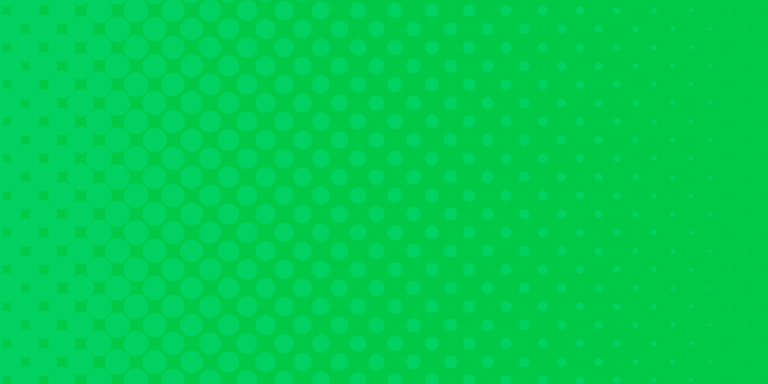
Give the GLSL for this background, as a Shadertoy shader.

```glsl
// Halftone fade: pale green dots on a staggered (checkerboard) lattice over
// flat green. Dot radius shrinks linearly from left to right, so the dots
// merge at the left edge and dwindle to specks at the right.

const float CELLS = 20.757; // lattice steps per canvas height

// Radius, in lattice steps, of the dots in a given column
float dotRadius(float column) {
    return max(0.795 - 0.0184 * column, 0.0);
}

// Coverage of the dots around p, with edges softened over one pixel
float halftone(vec2 p, float pixel) {
    vec2 nearest = floor(p + 0.5);
    float coverage = 0.0;
    for (int y = -1; y <= 1; y++) {
        for (int x = -1; x <= 1; x++) {
            vec2 site = nearest + vec2(x, y);
            // Only every other lattice site carries a dot
            float occupied = mod(site.x + site.y, 2.0);
            float edge = length(p - site) - dotRadius(site.x);
            coverage = max(coverage, occupied * clamp(0.5 - edge / pixel, 0.0, 1.0));
        }
    }
    return coverage;
}

void mainImage(out vec4 fragColor, in vec2 fragCoord) {
    float pixel = CELLS / iResolution.y;
    vec2 p = fragCoord * pixel - vec2(0.351, 0.189);

    vec3 ground = vec3(0.0, 0.79, 0.28);
    vec3 dots = vec3(0.0, 0.82, 0.38);
    fragColor = vec4(mix(ground, dots, halftone(p, pixel)), 1.0);
}
```
